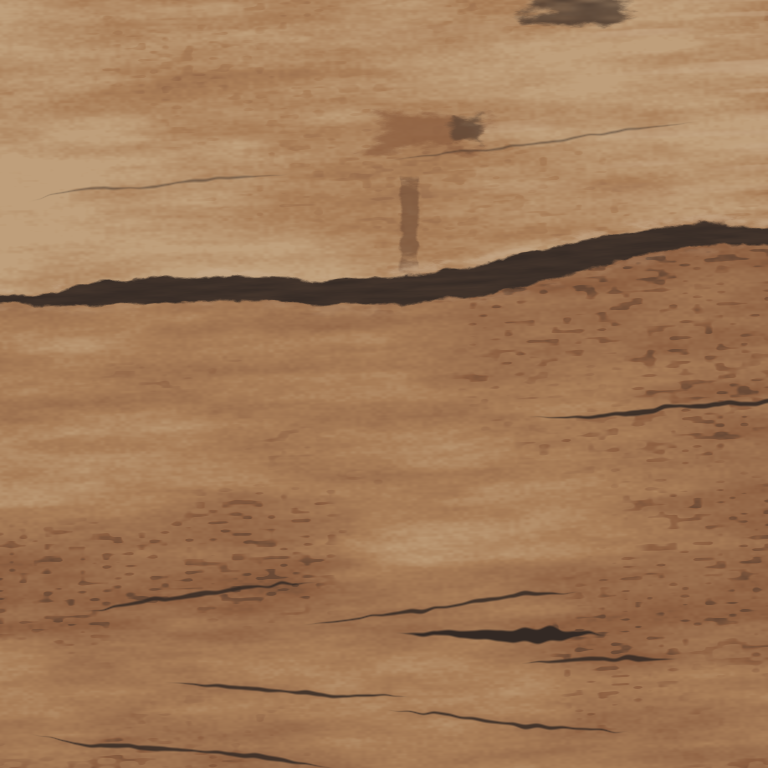
Write a WebGL 1 fragment shader that draws this texture.

```glsl
precision highp float;
// Weathered oak board: fine horizontal grain, one wide dark split, thin cracks and knots.
uniform vec2 u_resolution;

const vec3 SPLIT_DARK = vec3(0.20, 0.16, 0.14);
const vec3 SPLIT_LIGHT = vec3(0.30, 0.23, 0.185);
const vec3 UMBER = vec3(0.45, 0.31, 0.22);
const vec3 RUSSET = vec3(0.55, 0.37, 0.25);
const vec3 TAN = vec3(0.60, 0.43, 0.30);
const vec3 HONEY = vec3(0.66, 0.49, 0.34);
const vec3 CREAM = vec3(0.72, 0.58, 0.435);
const vec3 PALE = vec3(0.78, 0.67, 0.55);

float hash(vec2 p) {
  vec3 q = fract(p.xyx * 0.1031);
  q += dot(q, q.yzx + 33.33);
  return fract((q.x + q.y) * q.z);
}

float noise(vec2 p) {
  vec2 cell = floor(p), f = fract(p);
  f = f * f * (3.0 - 2.0 * f);
  float low = mix(hash(cell), hash(cell + vec2(1.0, 0.0)), f.x);
  float high = mix(hash(cell + vec2(0.0, 1.0)), hash(cell + vec2(1.0)), f.x);
  return mix(low, high, f.y);
}

float fbm(vec2 p) {
  float sum = 0.0, weight = 0.5;
  for (int i = 0; i < 5; i++) {
    sum += weight * noise(p);
    p = p * 2.03 + vec2(17.3, 9.1);
    weight *= 0.5;
  }
  return sum / 0.97;
}

float bump(float x, float center, float spread) {
  float d = (x - center) / spread;
  return exp(-d * d);
}

// Five wood tones, evenly spaced from dark (0) to light (1)
vec3 woodRamp(float tone) {
  float t = clamp(tone, -0.1, 1.12) * 4.0;
  vec3 c = mix(UMBER, RUSSET, min(t, 1.0));
  c = mix(c, TAN, clamp(t - 1.0, 0.0, 1.0));
  c = mix(c, HONEY, clamp(t - 2.0, 0.0, 1.0));
  return mix(c, CREAM, max(t - 3.0, 0.0));
}

// Tapered, wavering crack running right from its start
float crack(vec2 p, vec2 start, float len, float slope, float width, float soft) {
  float along = (p.x - start.x) / len;
  float waver = 0.014 * (noise(vec2(p.x * 9.0, start.y * 90.0)) - 0.5)
              + 0.005 * (noise(vec2(p.x * 60.0, start.y * 50.0)) - 0.5);
  float d = abs(p.y - start.y - slope * (p.x - start.x) - waver);
  float taper = smoothstep(0.0, 0.35, along) * (1.0 - smoothstep(0.7, 1.0, along));
  float reach = width * taper * (0.3 + noise(vec2(p.x * 35.0, start.y * 70.0)));
  float ends = smoothstep(0.0, 0.12, along) * (1.0 - smoothstep(0.88, 1.0, along));
  return ends * (1.0 - smoothstep(reach - soft, reach + soft, d));
}

float scatteredCracks(vec2 p, vec2 rangeY, float count, float width, float soft) {
  float cover = 0.0;
  for (int i = 0; i < 8; i++) {
    float n = float(i);
    if (n >= count) break;
    vec2 key = vec2(n * 7.0 + 3.0, rangeY.x * 100.0);
    float y = mix(rangeY.x, rangeY.y, (n + hash(key)) / count);
    float x = fract(n * 0.618 + 0.1) * 0.75 - 0.04;
    float slope = mix(-0.12, 0.11, smoothstep(0.05, 0.2, y));
    float len = mix(0.2, 0.42, hash(key + 5.0));
    cover = max(cover, crack(p, vec2(x, y), len, slope, width, soft));
  }
  return cover;
}

float knot(vec2 p, vec2 center, vec2 size) {
  vec2 q = abs(p - center) / size;
  float ragged = max(q.x, q.y) + 1.3 * (fbm(p * vec2(28.0, 75.0)) - 0.5);
  return 1.0 - smoothstep(0.65, 1.15, ragged);
}

void main() {
  vec2 p = gl_FragCoord.xy / u_resolution;

  // Height above the middle of the wide split, and its ragged half width
  float middle = 0.611 + 0.01 * smoothstep(0.0, 0.2, p.x) + 0.074 * smoothstep(0.5, 0.95, p.x);
  float rise = p.y - middle - 0.010 * (fbm(vec2(p.x * 14.0, 4.0)) - 0.5);
  float gap = 0.004 + 0.012 * smoothstep(0.0, 0.16, p.x) + 0.005 * bump(p.x, 0.68, 0.15)
            - 0.004 * smoothstep(0.85, 1.0, p.x);
  gap += 0.012 * (fbm(p * vec2(38.0, 60.0)) - 0.5);
  float above = smoothstep(-0.01, 0.01, rise);

  // Broad tone of the board
  vec2 grainP = vec2(p.x, p.y - 0.1 * (middle - 0.62) - 0.03 * p.x);
  float blotch = fbm(grainP * vec2(3.5, 8.0) + 3.0);
  float grain = fbm(grainP * vec2(7.0, 55.0) + 11.0);
  float speck = noise(p * vec2(150.0, 280.0));
  float tone = 0.70 + 0.22 * above;
  tone -= 0.24 * (1.0 - above) * exp(min(rise, 0.0) / 0.08);
  tone -= 0.27 * bump(p.y, 0.21, 0.065) + 0.13 * (1.0 - smoothstep(0.0, 0.16, p.y));
  tone -= 0.30 * smoothstep(0.82, 1.05, p.x) * bump(p.y, 0.42, 0.17);
  tone += 0.85 * (blotch - 0.5) + 0.55 * (grain - 0.5) + 0.13 * (speck - 0.5);

  // Short dark pores gathered in the darker blotches
  float pores = smoothstep(0.66, 0.88, noise(grainP * vec2(65.0, 190.0)));
  tone -= 0.38 * pores * (1.0 - smoothstep(0.38, 0.58, blotch)) * (1.0 - 0.6 * above);

  // Brown stain around the cracks
  vec2 lowBand = vec2(0.03, 0.24);
  tone -= 0.22 * scatteredCracks(p, lowBand, 6.0, 0.003, 0.014);
  vec3 color = woodRamp(tone);

  // Pale brushed streaks, strongest at the upper right
  float brushed = smoothstep(0.58, 0.9, noise(grainP * vec2(6.0, 110.0)));
  brushed *= smoothstep(0.35, 0.9, p.x) * smoothstep(0.68, 0.85, p.y);
  color = mix(color, PALE, 0.45 * brushed);

  // Knots
  float streak = noise(p * vec2(30.0, 170.0));
  color = mix(color, RUSSET, 0.75 * knot(p, vec2(0.56, 0.83), vec2(0.07, 0.026)));
  color = mix(color, SPLIT_LIGHT, 0.6 * knot(p, vec2(0.607, 0.833), vec2(0.022, 0.022)));
  color = mix(color, SPLIT_LIGHT, (0.55 + 0.4 * streak) * knot(p, vec2(0.757, 0.987), vec2(0.07, 0.018)));
  color = mix(color, UMBER, 0.65 * knot(p, vec2(0.533, 0.71), vec2(0.011, 0.055)));

  // Thin cracks
  float thin = 0.85 * scatteredCracks(p, lowBand, 6.0, 0.003, 0.0018);
  thin = max(thin, 0.45 * scatteredCracks(p, vec2(0.73, 0.80), 2.0, 0.0015, 0.002));
  thin = max(thin, 0.9 * crack(p, vec2(0.68, 0.452), 0.42, 0.07, 0.003, 0.0018));
  thin = max(thin, crack(p, vec2(0.51, 0.18), 0.29, -0.02, 0.008, 0.002));
  color = mix(color, SPLIT_DARK, thin);

  // Broken pale lip, then the wide split itself
  float lip = bump(abs(rise), gap + 0.006, 0.006) * smoothstep(0.45, 0.7, fbm(p * vec2(25.0, 70.0)));
  color = mix(color, PALE, 0.6 * lip * (0.3 + 0.7 * above));
  float split = 1.0 - smoothstep(gap - 0.002, gap + 0.002, abs(rise));
  vec3 splitColor = mix(SPLIT_DARK, SPLIT_LIGHT, 0.8 * fbm(grainP * vec2(18.0, 160.0)));
  color = mix(color, splitColor, split);

  gl_FragColor = vec4(color, 1.0);
}
```
